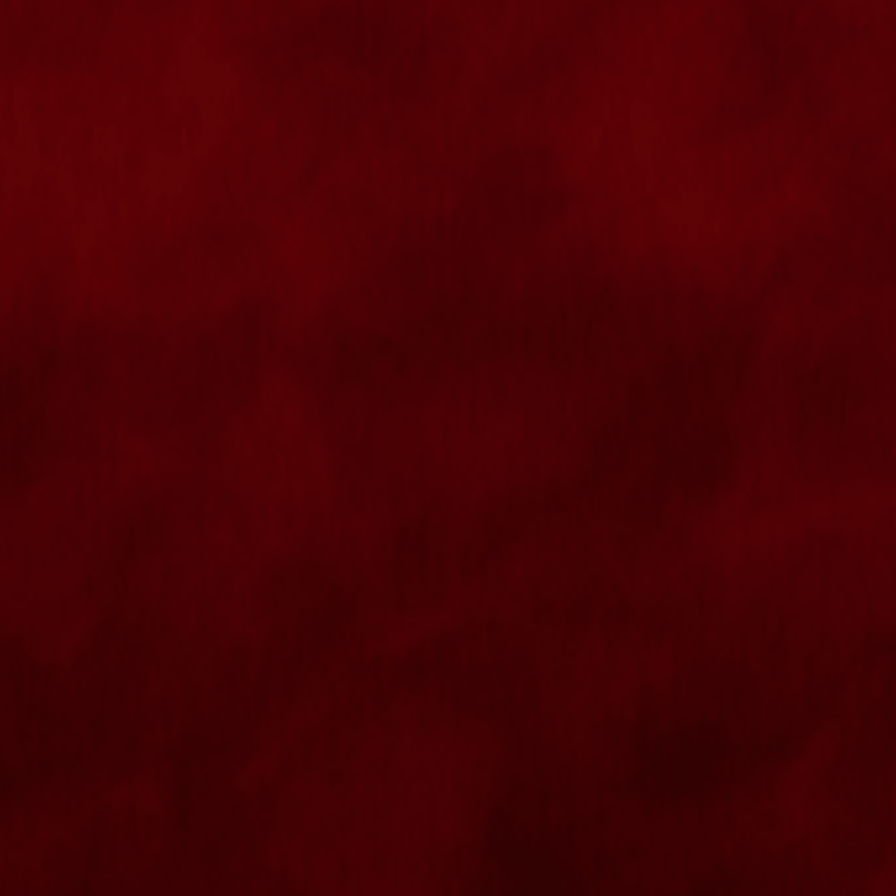
Give the GLSL for this texture, as a three.js fragment shader.

```glsl
// Dark red velvet: a soft vertical fall of light, broken by smoky diagonal folds
// of warped fractal noise, with a faint upright thread grain on top.
// All sizes are in units of the canvas.

#define DEEP_RED     vec3(0.195, 0.003, 0.007)
#define BRIGHT_RED   vec3(0.365, 0.006, 0.021)
#define LIGHT_LOW    0.17
#define LIGHT_HIGH   0.86
#define FOLD_SCALE   6.4
#define FOLD_DEPTH   0.9
#define FOLD_WARP    1.0
#define FOLD_TILT    0.75
#define FOLD_STRETCH vec2(0.85, 1.15)
#define THREADS      vec2(170.0, 90.0)
#define THREAD_DEPTH 0.2

varying vec2 vUv;

// Sineless hash of a lattice cell, 0 to 1
float hash(vec2 cell) {
  vec3 p = fract(vec3(cell.xyx) * 0.1031);
  p += dot(p, p.yzx + 33.33);
  return fract((p.x + p.y) * p.z);
}

// Smooth value noise, 0 to 1
float noise(vec2 p) {
  vec2 cell = floor(p);
  vec2 f = fract(p);
  vec2 w = f * f * f * (f * (f * 6.0 - 15.0) + 10.0);
  float low = mix(hash(cell), hash(cell + vec2(1.0, 0.0)), w.x);
  float high = mix(hash(cell + vec2(0.0, 1.0)), hash(cell + vec2(1.0, 1.0)), w.x);
  return mix(low, high, w.y);
}

mat2 rotation(float angle) {
  float c = cos(angle);
  float s = sin(angle);
  return mat2(c, s, -s, c);
}

// Fractal noise, each octave turned to hide the lattice, 0 to 1
float fbm(vec2 p) {
  float sum = 0.0;
  float total = 0.0;
  float weight = 1.0;
  for (int octave = 0; octave < 5; octave++) {
    sum += weight * noise(p);
    total += weight;
    weight *= 0.48;
    p = rotation(0.5) * p * 2.03 + 17.3;
  }
  return sum / total;
}

// Smoky folds, stretched along a rising diagonal, centred on zero
float folds(vec2 uv) {
  vec2 p = rotation(-FOLD_TILT) * uv * FOLD_SCALE * FOLD_STRETCH;
  vec2 warp = vec2(fbm(p + 3.7), fbm(p + 41.2)) - 0.5;
  return fbm(p + FOLD_WARP * warp + 8.0) - 0.5;
}

// Fine upright grain, centred on zero
float threads(vec2 uv) {
  float fine = noise(uv * THREADS);
  float streak = noise(uv * THREADS * vec2(0.6, 0.25) + 91.0);
  return 0.5 * (fine + streak) - 0.5;
}

void main() {
  float light = mix(LIGHT_LOW, LIGHT_HIGH, vUv.y);
  light += FOLD_DEPTH * folds(vUv);
  light += THREAD_DEPTH * threads(vUv);
  gl_FragColor = vec4(mix(DEEP_RED, BRIGHT_RED, clamp(light, 0.0, 1.0)), 1.0);
}
```
